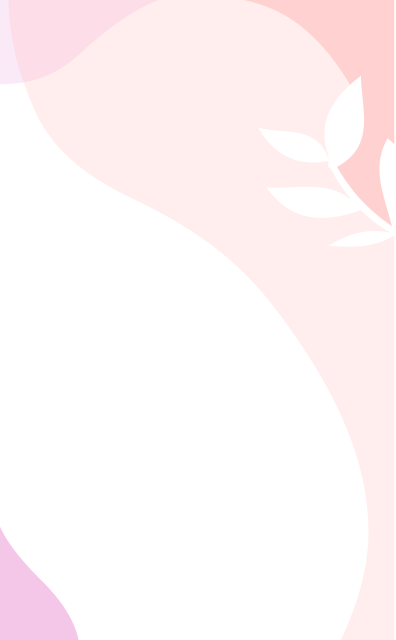
Write a Shadertoy shader that draws this background.

```glsl
// Soft pastel backdrop: flowing blush, coral and lilac shapes with a white leafy sprig.
// Each outline is a chain of cubic arcs between knots; each leaf is an axis with
// two bulging sides. Edges are smoothed by the screen-space gradient.

#define SHEET vec2(4.74, 7.68)
#define BLUSH vec3(1.0, 0.933, 0.929)
#define CORAL vec3(1.0, 0.82, 0.816)
#define LILAC vec3(0.957, 0.776, 0.906)
#define PALE_LILAC vec3(0.98, 0.918, 0.969)
#define ROSE vec3(0.988, 0.867, 0.91)
#define RIGHT_MARGIN 4.72

// Coverage of a shape that is negative inside.
float cover(float d) {
    float slope = length(vec2(dFdx(d), dFdy(d)));
    return clamp(0.5 - d / max(slope, 1e-6), 0.0, 1.0);
}

// Cubic arc between two knots, each holding (position, value, slope).
float arc(float s, vec3 a, vec3 b) {
    float span = b.x - a.x;
    float t = clamp((s - a.x) / span, 0.0, 1.0);
    float r = 1.0 - t;
    return mix(a.y, b.y, t * t * (3.0 - 2.0 * t))
         + span * t * r * (a.z * r - b.z * t);
}

// Leaf from base to tip; each side holds its bulge near the base and the tip.
float leaf(vec2 p, vec2 base, vec2 tip, vec2 sideA, vec2 sideB) {
    float size = length(tip - base);
    vec2 axis = (tip - base) / size;
    vec2 q = vec2(dot(p - base, axis), dot(p - base, vec2(-axis.y, axis.x))) / size;
    float t = clamp(q.x, 0.0, 1.0);
    vec2 weight = t * (1.0 - t) * vec2(1.0 - t, t);
    float across = max(q.y - dot(weight, sideA), dot(weight, sideB) - q.y);
    return size * max(across, max(-q.x, q.x - 1.0));
}

// Left outline of the blush field, as x for a given y.
float blushEdge(float y) {
    vec3 k[6] = vec3[6](
        vec3(0.0, 0.10, 0.03), vec3(0.98, 0.28, 0.36), vec3(2.39, 1.60, 2.1),
        vec3(4.0, 3.51, 0.70), vec3(6.38, 4.41, 0.0), vec3(7.68, 4.08, -0.47));
    float x = k[0].y;
    for (int i = 0; i < 5; i++)
        if (y >= k[i].x) x = arc(y, k[i], k[i + 1]);
    return x;
}

// Lower outline of the top left wave, as y for a given x.
float waveEdge(float x) {
    vec3 bend = vec3(0.95, 0.65, -0.92);
    return x < bend.x ? arc(x, vec3(0.0, 1.01, 0.0), bend)
                      : arc(x, bend, vec3(1.90, 0.0, -0.38));
}

// Right outline of the bottom left hill, as x for a given y.
float hillEdge(float y) {
    vec3 bend = vec3(6.97, 0.50, 1.0);
    return y < bend.x ? arc(y, vec3(6.32, 0.0, 0.45), bend)
                      : arc(y, bend, vec3(7.68, 0.94, 0.2));
}

float stemLine(float x) {
    return arc(x, vec3(3.95, 1.93, 1.9), vec3(4.72, 2.78, 0.65));
}

// Coral corner: a rounded crown joined to the area above the stem.
float coralShape(vec2 p) {
    float crown = p.y - arc(p.x, vec3(2.92, 0.0, 0.22), vec3(4.21, 1.05, 1.7));
    float side = 4.21 - 0.184 * (p.y - 1.05) - p.x;
    return min(crown, max(side, p.y - stemLine(p.x)));
}

float sprig(vec2 p) {
    float thickness = mix(0.08, 0.045, clamp((p.x - 3.95) / 0.77, 0.0, 1.0));
    float d = max(abs(p.y - stemLine(p.x)) - thickness, 3.93 - p.x);
    d = min(d, leaf(p, vec2(4.00, 2.02), vec2(4.32, 0.91), vec2(1.1, 0.3), vec2(-0.98, -0.75)));
    d = min(d, leaf(p, vec2(3.94, 1.93), vec2(3.09, 1.53), vec2(1.1, 0.15), vec2(-0.74, -0.7)));
    d = min(d, leaf(p, vec2(4.32, 2.52), vec2(3.19, 2.25), vec2(0.82, 0.17), vec2(-0.66, -0.88)));
    d = min(d, leaf(p, vec2(4.74, 2.81), vec2(3.93, 2.95), vec2(0.5, 0.4), vec2(-0.45, -0.25)));
    return min(d, leaf(p, vec2(4.70, 2.76), vec2(4.64, 1.66), vec2(0.6, 1.1), vec2(-0.15, -0.65)));
}

void mainImage(out vec4 fragColor, in vec2 fragCoord) {
    // Sheet coordinates, with y running down from the top.
    vec2 uv = fragCoord / iResolution.xy;
    vec2 p = vec2(uv.x, 1.0 - uv.y) * SHEET;

    // Flowing fields, back to front.
    float blush = cover(blushEdge(p.y) - p.x);
    vec3 color = mix(vec3(1.0), BLUSH, blush);
    color = mix(color, CORAL, cover(coralShape(p)));
    color = mix(color, mix(PALE_LILAC, ROSE, blush), cover(p.y - waveEdge(p.x)));
    color = mix(color, LILAC, cover(p.x - hillEdge(p.y)));

    // White sprig and the thin right margin.
    color = mix(color, vec3(1.0), cover(sprig(p)));
    color = mix(color, vec3(1.0), cover(RIGHT_MARGIN - p.x));
    fragColor = vec4(color, 1.0);
}
```
